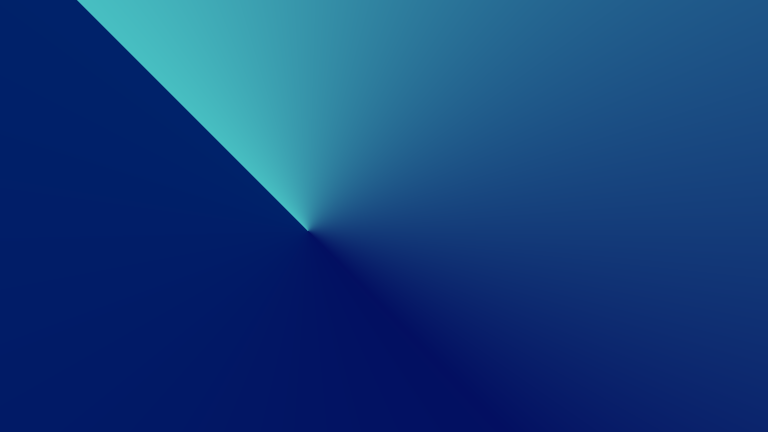
This background is drawn by a Shadertoy shader. Its source:

```glsl
// Conic gradient sweeping clockwise from a diagonal seam, teal through navy to deep blue.

void mainImage(out vec4 fragColor, in vec2 fragCoord)
{
    // Position around the pivot, in canvas heights
    vec2 p = (fragCoord - vec2(0.401, 0.465) * iResolution.xy) / iResolution.y;

    // Axes along the seam (up and left) and across it (up and right)
    float along = dot(p, vec2(-1.0, 1.0)) * 0.70710678;
    float across = dot(p, vec2(1.0, 1.0)) * 0.70710678;

    // Half turn away from the seam: 0 on the seam, 1 opposite it
    float turn = atan(abs(across), along) / 3.14159265;

    // Both sides fade into the same navy
    vec3 navy = vec3(0.01, 0.06, 0.38);
    vec3 litSide = mix(vec3(0.28, 0.75, 0.76), navy, turn);
    vec3 darkSide = mix(vec3(0.0, 0.135, 0.415), navy, turn);

    // Join the sides with a smooth edge about one pixel wide
    float edge = 0.7 / iResolution.y;
    vec3 color = mix(darkSide, litSide, smoothstep(-edge, edge, across));

    fragColor = vec4(color, 1.0);
}
```
